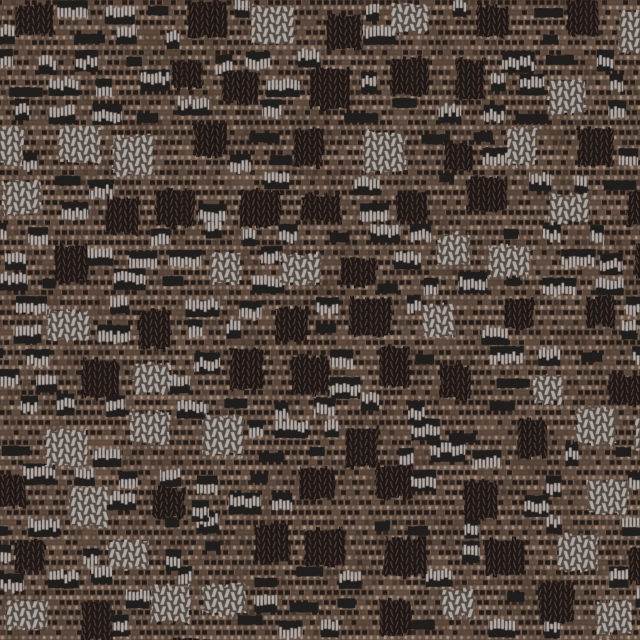
A WebGL 2 fragment shader for this texture:

```glsl
#version 300 es
precision highp float;
// Woven upholstery: a brown speckled ground carrying scattered dark and pale
// square patches, with small black dashes edged by pale vertical stitches.
// Patches and dashes sit on jittered grids; dashes give way to patches.
uniform vec2 u_resolution;
out vec4 fragColor;

float hash(vec2 p) {
  vec3 q = fract(p.xyx * vec3(0.1031, 0.1030, 0.0973));
  q += dot(q, q.yzx + 33.33);
  return fract((q.x + q.y) * q.z);
}

float gradientDot(vec2 cell, vec2 offset) {
  float angle = 6.2832 * hash(cell);
  return dot(vec2(cos(angle), sin(angle)), offset);
}

float gradientNoise(vec2 p) {
  vec2 i = floor(p), f = fract(p), s = f * f * (3.0 - 2.0 * f);
  vec2 e = vec2(1.0, 0.0);
  return mix(mix(gradientDot(i, f), gradientDot(i + e, f - e), s.x),
             mix(gradientDot(i + e.yx, f - e.yx), gradientDot(i + 1.0, f - 1.0), s.x), s.y);
}

float boxDistance(vec2 p, vec2 halfSize) {
  vec2 d = abs(p) - halfSize;
  return length(max(d, 0.0)) + min(max(d.x, d.y), 0.0);
}

// Nearest square patch: x = signed distance, y = random kind.
vec2 nearestPatch(vec2 p) {
  vec2 grid = vec2(8.5, 11.0), best = vec2(1.0, 0.0);
  for (int j = -1; j <= 1; j++)
  for (int i = -1; i <= 1; i++) {
    float row = floor(p.y * grid.y) + float(j);
    float shift = hash(vec2(row, 7.0));
    vec2 id = vec2(floor(p.x * grid.x - shift) + float(i), row);
    if (hash(id + 91.0) < 0.1) continue;
    vec2 jitter = 0.44 * (vec2(hash(id + 13.0), hash(id + 29.0)) - 0.5);
    vec2 centre = (id + 0.5 + jitter + vec2(shift, 0.0)) / grid;
    vec2 halfSize = vec2(0.022, 0.021) + 0.011 * vec2(hash(id + 41.0), hash(id + 57.0));
    float d = boxDistance(p - centre, halfSize);
    if (d < best.x) best = vec2(d, hash(id + 73.0));
  }
  return best;
}

// Short slanted stitches, leaning left and right in alternate columns.
float stitches(vec2 p, float width) {
  float column = floor(p.x * 100.0), side = mod(column, 2.0);
  float u = fract(p.x * 100.0) - 0.5;
  float v = fract(p.y * 64.0 + 0.5 * side + 0.35 * hash(vec2(column, 3.0))) - 0.5;
  float line = abs(u - (side - 0.5) * v);
  return smoothstep(width + 0.12, width - 0.12, line) * smoothstep(0.5, 0.34, abs(v));
}

vec3 ground(vec2 p) {
  float row = floor(p.y * 128.0), v = fract(p.y * 128.0) - 0.5;
  float x = p.x * 92.0 + 0.5 * mod(floor(row * 0.5), 2.0) + 0.3 * hash(vec2(row, 5.0));
  float u = fract(x) - 0.5, pick = hash(vec2(floor(x), row));
  float tone = 0.5 + 0.35 * gradientNoise(p * vec2(9.0, 22.0)) + 0.7 * (pick - 0.5);
  vec3 color = mix(vec3(0.34, 0.27, 0.225), vec3(0.47, 0.385, 0.33), tone - 0.5 * abs(v));
  if (mod(row, 2.0) < 0.5) {
    float dotMask = smoothstep(0.36, 0.12, length(vec2(u * 1.15, v * 0.7)));
    return mix(color, vec3(0.66, 0.59, 0.54), dotMask * (0.35 + 0.65 * pick));
  }
  float dashMask = smoothstep(0.44, 0.28, abs(u)) * smoothstep(0.55, 0.35, abs(v));
  return mix(color, vec3(0.14, 0.105, 0.09), dashMask * smoothstep(0.12, 0.45, pick));
}

// Black bars with a pale stitched band on one side or between two bars.
vec3 dashes(vec2 p, float fray, vec3 color) {
  vec2 grid = vec2(15.0, 26.0);
  float strand = smoothstep(0.48, 0.2, abs(fract(p.x * 170.0) - 0.5));
  vec3 pale = mix(vec3(0.34, 0.31, 0.295), vec3(0.70, 0.67, 0.655), strand);
  for (int j = -1; j <= 1; j++)
  for (int i = -1; i <= 1; i++) {
    float row = floor(p.y * grid.y) + float(j);
    float shift = hash(vec2(row, 17.0));
    vec2 id = vec2(floor(p.x * grid.x - shift) + float(i), row);
    vec2 jitter = vec2(0.3, 0.35) * (vec2(hash(id + 11.0), hash(id + 23.0)) - 0.5);
    vec2 centre = (id + 0.5 + jitter + vec2(shift, 0.0)) / grid;
    vec2 q = p - centre;
    float halfWidth = mix(0.010, 0.027, hash(id + 37.0)), kind = hash(id + 53.0);
    if (abs(q.x) > halfWidth + 0.003 || abs(q.y) > 0.025) continue;
    if (nearestPatch(centre).x < 0.4 * halfWidth + 0.006) continue;
    q.y *= hash(id + 67.0) < 0.5 ? -1.0 : 1.0;
    float across = smoothstep(0.001, -0.001, abs(q.x) - halfWidth);
    float bar = abs(q.y - 0.006) - 0.0075;
    if (kind > 0.82) bar = min(bar, abs(q.y + 0.015) - 0.005);
    float band = abs(q.y + 0.006 + fray) - 0.0075;
    float barMask = across * smoothstep(0.001, -0.001, bar + 0.2 * fray);
    float bandMask = across * smoothstep(0.0015, -0.0015, band) * step(0.22, kind);
    color = mix(color, vec3(0.125, 0.112, 0.112), barMask);
    color = mix(color, pale, bandMask * (0.6 + 0.4 * strand));
  }
  return color;
}

vec3 fabric(vec2 p) {
  // Each thread column ends at its own height, so edges fray.
  float fray = 0.010 * gradientNoise(vec2(floor(p.x * 170.0) * 3.7 + 0.5, p.y * 15.0));
  float slip = 0.006 * gradientNoise(vec2(p.x * 15.0, floor(p.y * 128.0) * 3.7 + 0.5));
  vec3 color = dashes(p, fray, ground(p));
  vec2 tile = nearestPatch(p + vec2(slip, fray));
  vec3 dark = mix(vec3(0.12, 0.092, 0.085), vec3(0.36, 0.28, 0.245), 0.8 * stitches(p * 1.25, 0.12));
  vec3 light = mix(vec3(0.33, 0.29, 0.265), vec3(0.69, 0.66, 0.64), stitches(p, 0.27));
  return mix(color, tile.y < 0.58 ? dark : light, smoothstep(0.0012, -0.0012, tile.x));
}

void main() {
  // Four samples per pixel keep the fine threads smooth.
  vec3 sum = vec3(0.0);
  for (int k = 0; k < 4; k++) {
    vec2 offset = vec2(k % 2, k / 2) * 0.5 - 0.25;
    sum += fabric((gl_FragCoord.xy + offset) / u_resolution.y + 2.0);
  }
  fragColor = vec4(sum * 0.25, 1.0);
}
```
